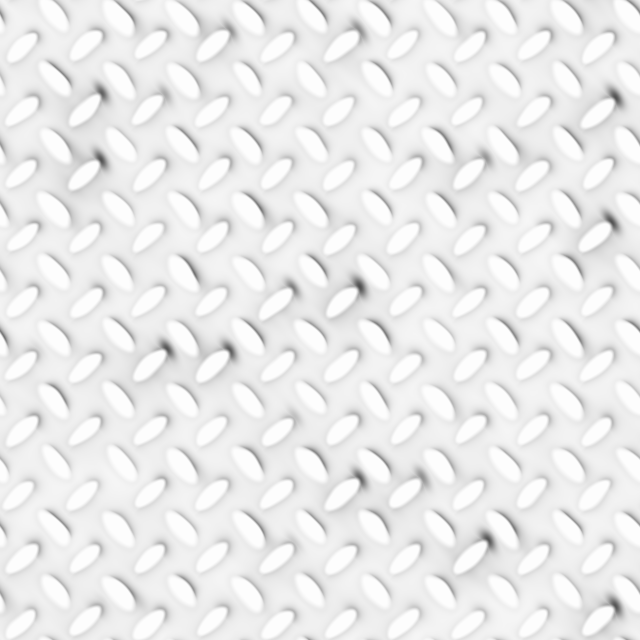
Reproduce this texture map procedurally as a WebGL 1 fragment shader.

```glsl
precision highp float;
// Soft occlusion map of knitted fabric: ten by ten pairs of slanted pale stitches.

uniform vec2 u_resolution;

const float REPEATS = 10.0;

float hash(vec2 p) {
  vec3 q = fract(vec3(p.xyx) * 0.1031);
  q += dot(q, q.yzx + 33.33);
  return fract((q.x + q.y) * q.z);
}

// Value noise that wraps after the given period
float noise(vec2 p, vec2 period) {
  vec2 i = floor(p);
  vec2 f = fract(p);
  f = f * f * (3.0 - 2.0 * f);
  vec2 a = mod(i, period);
  vec2 b = mod(i + 1.0, period);
  return mix(mix(hash(a), hash(vec2(b.x, a.y)), f.x),
             mix(hash(vec2(a.x, b.y)), hash(b), f.x), f.y);
}

// Position in the frame of a stitch: x along it, y across it
vec2 toAxis(vec2 p, vec2 axis) {
  return vec2(dot(p, axis), dot(p, vec2(-axis.y, axis.x)));
}

float ellipseDistance(vec2 p, vec2 radii) {
  float k = length(p / radii);
  return k * (k - 1.0) / max(length(p / (radii * radii)), 0.001);
}

void main() {
  vec2 p = gl_FragCoord.xy / u_resolution * REPEATS;

  // Slight wobble of the yarn outlines
  vec2 wobble = vec2(noise(p * 3.0, vec2(30.0)), noise(p * 3.0 + 11.0, vec2(30.0))) - 0.5;
  vec2 w = p + 0.05 * wobble;

  float stitch = 0.0;
  float shadow = 0.0;
  float smudge = 0.0;

  for (int j = -1; j <= 1; j++) {
    for (int i = -1; i <= 1; i++) {
      vec2 cell = floor(p) + vec2(float(i), float(j));
      vec2 id = mod(cell, REPEATS);
      float r1 = hash(id + 3.0);
      float r2 = hash(id + 27.0);
      float r3 = hash(id + 61.0);
      float gap = smoothstep(0.84, 0.96, hash(id + 94.0));
      vec2 jitter = 0.06 * (vec2(r1, r2) - 0.5);

      // Rising stitch, darkest at its upper tip
      vec2 rise = w - cell - vec2(0.325, 0.27) - jitter;
      vec2 q = toAxis(rise, normalize(vec2(0.74, 0.67)));
      float d = ellipseDistance(q, vec2(0.33, 0.145) * (0.96 + 0.08 * r3 + 0.06 * gap));
      stitch = max(stitch, 1.0 - smoothstep(-0.06, 0.025, d));
      float rim = exp(-max(d, 0.0) / 0.05);
      float tip = smoothstep(0.12, 0.32, q.x);
      shadow = max(shadow, rim * (0.05 + (0.14 + 0.16 * r1) * tip));
      shadow = max(shadow, rim * 0.10 * smoothstep(0.0, -0.1, q.y));

      // Falling stitch, with a thin dark crescent on its upper right edge
      vec2 fall = w - cell - vec2(0.86, 0.74) + jitter;
      q = toAxis(fall, normalize(vec2(0.64, -0.77)));
      d = ellipseDistance(q, vec2(0.36, 0.16) * (0.95 + 0.1 * r2));
      float lit = smoothstep(0.03, 0.13, q.y);
      stitch = max(stitch, 1.0 - smoothstep(mix(-0.09, -0.035, lit), mix(0.04, 0.015, lit), d));
      float crescent = lit * (1.0 - smoothstep(0.12, 0.36, abs(q.x + 0.02)));
      shadow = max(shadow, exp(-max(d, 0.0) / 0.045) * (0.04 + (0.15 + 0.33 * r3) * crescent));

      // Occasional deep gap where the two stitches meet
      vec2 hole = toAxis(rise - vec2(0.27, 0.25), normalize(vec2(0.55, -0.83)));
      shadow = max(shadow, 0.58 * gap * exp(-dot(hole / vec2(0.17, 0.085), hole / vec2(0.17, 0.085))));
      smudge += 0.10 * gap * exp(-dot(rise, rise) / 0.16);

      // Grey hollow to the right of some falling stitches
      vec2 hollow = toAxis(fall - vec2(0.24, -0.1), normalize(vec2(0.7, -0.71)));
      vec2 h = hollow / vec2(0.26, 0.14);
      smudge += 0.14 * smoothstep(0.6, 1.0, r2) * exp(-dot(h, h));
    }
  }

  // Yarn beneath: broad patches and diagonal fibres
  float patches = noise(p * 2.0, vec2(20.0));
  float fibres = noise(vec2(5.0 * (p.x + p.y), p.y - p.x), vec2(50.0, 10.0));
  float base = 0.972 - 0.035 * patches - 0.012 * fibres;
  base -= smudge * (0.7 + 0.6 * fibres) + shadow;

  float grey = mix(base, 0.992, stitch);
  gl_FragColor = vec4(vec3(clamp(grey, 0.0, 1.0)), 1.0);
}
```
